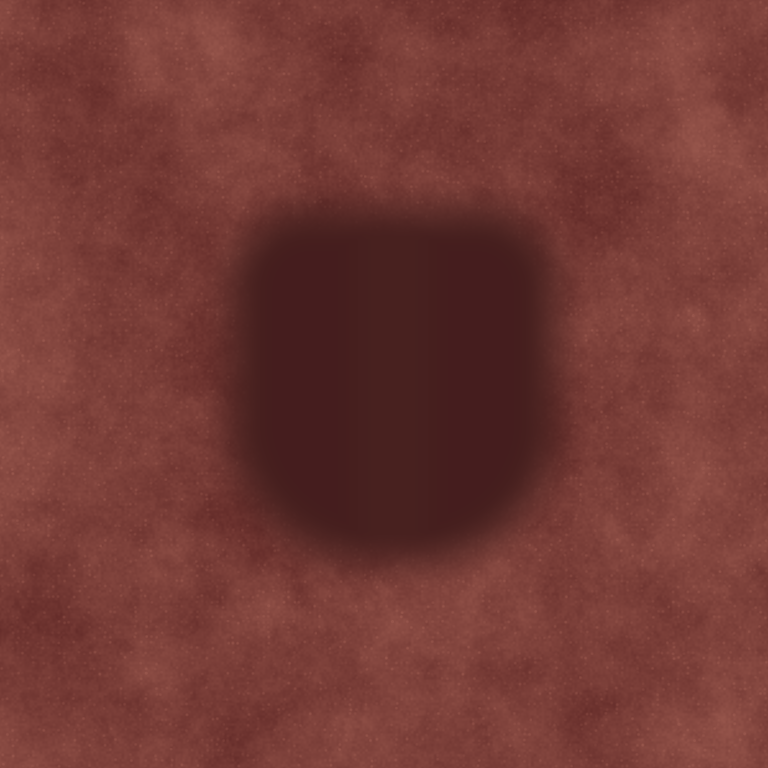
Give the GLSL for this background, as a WebGL 1 fragment shader.

```glsl
precision highp float;
// A mottled red clay surface around a soft, dark, shield-like hollow.
// Layered value noise and broad sine waves tint the clay, cellular specks
// add grain, and a rounded-box distance with a wide fade forms the hollow.

uniform vec2 u_resolution;

const vec3 CLAY_DARK = vec3(0.385, 0.165, 0.155);
const vec3 CLAY_LIGHT = vec3(0.590, 0.335, 0.295);
const vec3 HOLLOW_RED = vec3(0.270, 0.115, 0.116);
const vec3 HOLLOW_BROWN = vec3(0.281, 0.129, 0.122);

const vec2 HOLLOW_CENTER = vec2(0.512, 0.498);
const vec2 HOLLOW_HALF = vec2(0.212, 0.230);
const float TOP_RADIUS = 0.105;
const float BOTTOM_RADIUS = 0.185;
const float EDGE_FADE = 0.042;
const float HALO_WIDTH = 0.08;
const float HALO_STRENGTH = 0.08;

const float CLOUD_SCALE = 7.0;
const float CLOUD_CONTRAST = 1.25;
const float OCTAVE_GAIN = 0.69;
const float DRIFT_STRENGTH = 0.11;
const float SPECK_SCALE = 150.0;
const float SPECK_STRENGTH = 0.32;
const float GRAIN_SCALE = 300.0;
const float GRAIN_STRENGTH = 0.16;

float hash(vec2 p) {
  vec3 q = fract(vec3(p.xyx) * 0.1031);
  q += dot(q, q.yzx + 33.33);
  return fract((q.x + q.y) * q.z);
}

float valueNoise(vec2 p) {
  vec2 cell = floor(p);
  vec2 f = fract(p);
  f = f * f * (3.0 - 2.0 * f);
  float low = mix(hash(cell), hash(cell + vec2(1.0, 0.0)), f.x);
  float high = mix(hash(cell + vec2(0.0, 1.0)), hash(cell + 1.0), f.x);
  return mix(low, high, f.y);
}

// Six turned octaves, centered on zero
float clouds(vec2 p) {
  float sum = 0.0;
  float weight = 0.36;
  mat2 turn = mat2(0.8, 0.6, -0.6, 0.8);
  for (int i = 0; i < 6; i++) {
    sum += weight * (valueNoise(p) - 0.5);
    p = turn * p * 2.03 + 17.3;
    weight *= OCTAVE_GAIN;
  }
  return sum;
}

// Broad light and dark bands, narrower in the upper part
float drift(vec2 uv) {
  float bend = 0.04 * sin(9.0 * uv.y);
  float upper = cos(20.3 * (uv.x + bend));
  float lower = -cos(11.4 * (uv.x - 0.2 + bend));
  return mix(lower, upper, smoothstep(0.4, 0.8, uv.y));
}

// One soft dot per cell, of random place and brightness
float specks(vec2 p) {
  vec2 cell = floor(p);
  vec2 spot = 0.3 + 0.4 * vec2(hash(cell + 5.0), hash(cell + 71.0));
  float glow = smoothstep(0.45, 0.05, length(fract(p) - spot));
  return glow * pow(hash(cell + 131.0), 5.0);
}

float hollowDistance(vec2 p) {
  float radius = mix(BOTTOM_RADIUS, TOP_RADIUS, smoothstep(-0.1, 0.1, p.y));
  vec2 q = abs(p) - HOLLOW_HALF + radius;
  return min(max(q.x, q.y), 0.0) + length(max(q, 0.0)) - radius;
}

void main() {
  vec2 uv = gl_FragCoord.xy / u_resolution;
  vec2 p = uv - HOLLOW_CENTER;
  float d = hollowDistance(p);

  // Clay surface
  float tone = 0.48 + CLOUD_CONTRAST * clouds(uv * CLOUD_SCALE + 3.7);
  tone += DRIFT_STRENGTH * drift(uv);
  tone += GRAIN_STRENGTH * (valueNoise(uv * GRAIN_SCALE) - 0.5);
  tone += SPECK_STRENGTH * specks(uv * SPECK_SCALE);
  tone -= HALO_STRENGTH * (1.0 - smoothstep(0.0, HALO_WIDTH, d));
  vec3 clay = mix(CLAY_DARK, CLAY_LIGHT, clamp(tone, 0.0, 1.0));

  // Hollow, browner along its middle column and toward its rim
  float column = 1.0 - smoothstep(0.02, 0.08, abs(p.x));
  float rim = smoothstep(-0.06, -0.02, d);
  vec3 hollow = mix(HOLLOW_RED, HOLLOW_BROWN, max(column, rim));

  float outside = smoothstep(-EDGE_FADE, EDGE_FADE, d);
  gl_FragColor = vec4(mix(hollow, clay, outside), 1.0);
}
```
